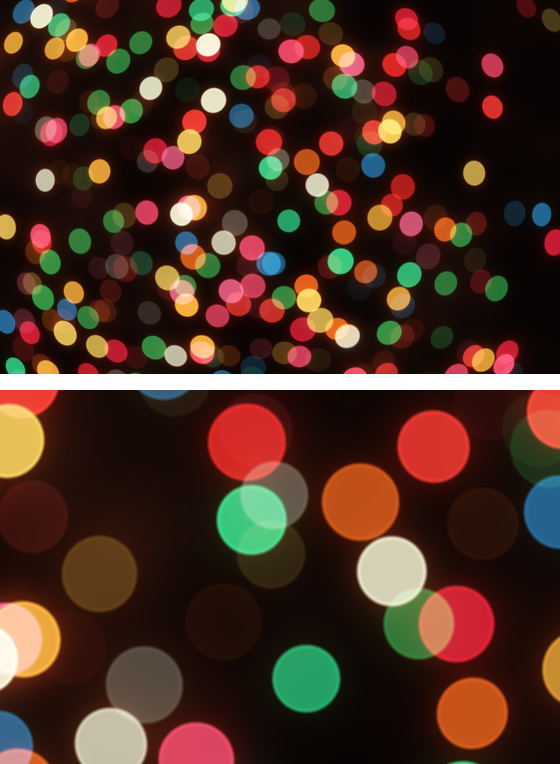
Top, the full canvas; bottom, a detail of the centre.
Give the GLSL for this background, as a WebGL 2 fragment shader.

```glsl
#version 300 es
precision highp float;
// Out-of-focus party lights: flat translucent discs on a warm near-black ground.
// Jittered grid layers scatter the discs, screen blending mixes the overlaps,
// and the discs flatten toward the frame edge as in a vignetting lens.

uniform vec2 u_resolution;
out vec4 fragColor;

// Lengths are in canvas heights
const int   LAYERS      = 4;
const float CELL        = 0.12;
const float PRESENCE    = 0.62;    // chance that a cell holds a disc
const float DIM_SHARE   = 0.43;    // share of faint discs
const float RADIUS      = 0.0325;
const float RADIUS_VARY = 0.0025;
const float EDGE_SOFT   = 0.0016;
const float RIM_WIDTH   = 0.005;
const float RIM_GAIN    = 0.14;
const float SQUASH      = 0.50;    // radial flattening toward the corners
const float HALO_REACH  = 0.013;
const float HALO_GAIN   = 0.20;

const vec3 SHADOW     = vec3(0.022, 0.010, 0.008);
const vec3 EMBER      = vec3(0.150, 0.062, 0.036);
const vec3 HALO_TINT  = vec3(1.00, 0.42, 0.22);

const int TINTS = 12;
const vec3 PALETTE[TINTS] = vec3[](
    vec3(0.88, 0.13, 0.12),   // red
    vec3(0.93, 0.20, 0.18),   // scarlet
    vec3(0.82, 0.10, 0.19),   // crimson
    vec3(0.96, 0.27, 0.41),   // rose
    vec3(0.98, 0.38, 0.55),   // pink
    vec3(0.90, 0.36, 0.10),   // orange
    vec3(0.97, 0.68, 0.22),   // amber
    vec3(0.98, 0.82, 0.36),   // yellow
    vec3(0.97, 0.96, 0.84),   // warm white
    vec3(0.15, 0.58, 0.26),   // green
    vec3(0.14, 0.80, 0.50),   // mint
    vec3(0.10, 0.42, 0.62));  // blue

vec3 hash3(vec3 p) {
    p = fract(p * vec3(0.1031, 0.1030, 0.0973));
    p += dot(p, p.yxz + 33.33);
    return fract((p.xxy + p.yxx) * p.zyx);
}

float valueNoise(vec2 p) {
    vec2 i = floor(p), f = fract(p);
    f = f * f * (3.0 - 2.0 * f);
    float a = hash3(vec3(i, 7.0)).x;
    float b = hash3(vec3(i + vec2(1, 0), 7.0)).x;
    float c = hash3(vec3(i + vec2(0, 1), 7.0)).x;
    float d = hash3(vec3(i + vec2(1, 1), 7.0)).x;
    return mix(mix(a, b, f.x), mix(c, d, f.x), f.y);
}

// Lights thin out toward the upper right
float crowding(vec2 p, float aspect) {
    return 1.0 - 0.6 * smoothstep(0.55, 1.0, p.x / aspect + 0.2 * (p.y - 0.5));
}

vec3 screenBlend(vec3 base, vec3 light) {
    return 1.0 - (1.0 - base) * (1.0 - clamp(light, 0.0, 1.0));
}

// Light of one disc: body with a faint bright rim, plus a warm outer halo
vec3 discLight(vec2 offset, float radius, vec3 tint, float level, float pixel) {
    float dist = length(offset) - radius;
    float soft = EDGE_SOFT + 0.6 * pixel;
    float body = 1.0 - smoothstep(-soft, soft, dist);
    float rim = smoothstep(-RIM_WIDTH, 0.0, dist);
    float halo = HALO_GAIN * level * exp(-max(dist, 0.0) / HALO_REACH);
    vec3 bodyLight = tint * level * (1.0 + RIM_GAIN * (rim - 0.3));
    return mix(tint * HALO_TINT * halo, bodyLight, body);
}

void main() {
    vec2 p = gl_FragCoord.xy / u_resolution.y;
    float pixel = 1.0 / u_resolution.y;
    float aspect = u_resolution.x / u_resolution.y;
    vec2 middle = vec2(0.5 * aspect, 0.5);

    // Blurred, faintly lit ground
    float murk = 0.65 * valueNoise(p * 5.0 + 3.0) + 0.35 * valueNoise(p * 13.0);
    vec3 color = mix(SHADOW, EMBER, murk * murk * crowding(p, aspect));

    // Scattered discs
    for (int layer = 0; layer < LAYERS; layer++) {
        float seed = float(layer) * 17.0 + 5.0;
        vec2 shift = hash3(vec3(seed, 2.0, 9.0)).xy * CELL;
        vec2 home = floor((p + shift) / CELL);
        for (int k = 0; k < 9; k++) {
            vec2 cell = home + vec2(k % 3 - 1, k / 3 - 1);
            vec3 place = hash3(vec3(cell + 40.0, seed));
            vec3 look = hash3(vec3(cell + 90.0, seed + 3.0));
            vec2 center = (cell + place.xy) * CELL - shift;
            float cluster = 0.7 + 0.6 * valueNoise(center * 6.0 + 20.0);
            if (place.z > PRESENCE * cluster * crowding(center, aspect)) continue;

            float spread = fract(look.y * 37.0);
            float level = look.y < DIM_SHARE ? mix(0.06, 0.34, spread)
                                             : mix(0.78, 1.04, spread);
            float radius = RADIUS + RADIUS_VARY * (2.0 * look.z - 1.0);
            vec2 outward = center - middle, offset = p - center;
            offset += SQUASH * outward * dot(offset, outward);
            vec3 tint = PALETTE[int(look.x * float(TINTS)) % TINTS];
            color = screenBlend(color, discLight(offset, radius, tint, level, pixel));
        }
    }
    fragColor = vec4(color, 1.0);
}
```
